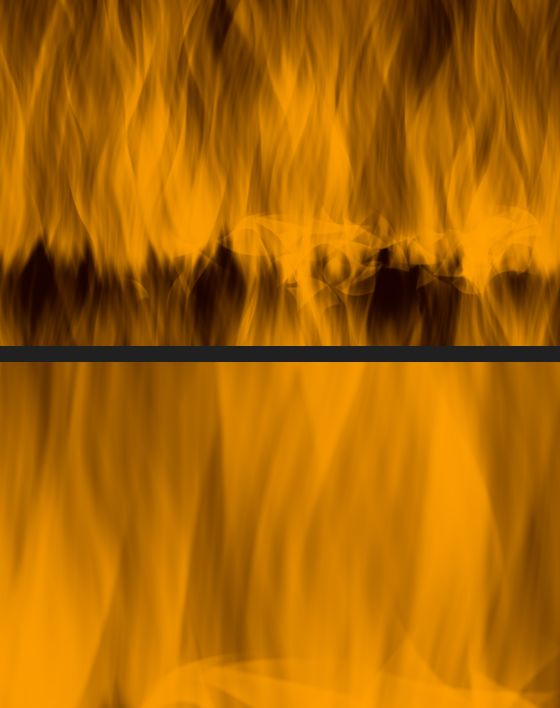
Top, the full canvas; bottom, a detail of the centre.
This texture is drawn by a Shadertoy shader. Its source:

```glsl
const int TONGUES = 190;
const int FOLDS = 64;
const float BASE_HEIGHT = 0.235;   // where the fire meets its dark bed
const float VEIL_GAIN = 0.26;
const float VEIL_MEAN = 0.86;
const float FOLD_GAIN = 0.24;
const float COLUMN_GAIN = 0.20;
const float CREASE_GAIN = 0.17;
const float STRAND_GAIN = 0.13;
const float SILK_GAIN = 0.11;
const float CELL_MEAN = 0.45;
const float DARKEST = 0.10;
const float SHOULDER = 0.80;       // start of highlight compression
const vec2 GREEN_RAMP = vec2(0.68, -0.06);

vec2 hash2(vec2 p) {
    vec3 q = fract(p.xyx * vec3(0.1031, 0.1030, 0.0973));
    q += dot(q, q.yzx + 33.33);
    return fract((q.xx + q.yz) * q.zy);
}

// Distance to the nearest cell point, centred near zero
float cellular(vec2 p) {
    vec2 cell = floor(p), f = fract(p);
    float nearest = 8.0;
    for (int y = -1; y <= 1; y++)
    for (int x = -1; x <= 1; x++) {
        vec2 o = vec2(x, y);
        vec2 d = o + hash2(cell + o + 71.0) - f;
        nearest = min(nearest, dot(d, d));
    }
    return sqrt(nearest) - CELL_MEAN;
}

// Crisp on one side, fading away on the other
float veil(float d, float edge, float width) {
    return smoothstep(0.0, edge, d) * exp(-max(d, 0.0) / width);
}

// Leaning, crossing sheets that narrow towards the tip
float tongues(vec2 p, float aspect) {
    float sum = 0.0;
    for (int i = 0; i < TONGUES; i++) {
        vec2 a = hash2(vec2(i, 3));
        vec2 b = hash2(vec2(i, 17));
        vec2 c = hash2(vec2(i, 41));
        float rise = p.y - mix(-0.1, 1.1, a.y);
        float reach = mix(0.09, 0.28, b.x);
        float bend = (c.y - 0.5) * 1.2;
        float spine = mix(-0.1, aspect + 0.1, a.x) + (c.x - 0.5) * 0.7 * rise
                    + bend * rise * rise;
        float side = b.y < 0.5 ? -1.0 : 1.0;
        float width = mix(0.012, 0.08, c.y * c.y)
                    * (1.0 - 0.4 * clamp(rise / reach, -0.6, 1.0));
        float d = (p.x - spine) * side;
        sum += veil(d, mix(0.006, 0.022, b.x), width) * exp(-rise * rise / (reach * reach));
    }
    return sum;
}

// Cornered, slightly bowed scraps tumbling along the base
float folds(vec2 p, float aspect) {
    float sum = 0.0;
    for (int i = 0; i < FOLDS; i++) {
        vec2 a = hash2(vec2(i, 101));
        vec2 b = hash2(vec2(i, 137));
        vec2 c = hash2(vec2(i, 173));
        vec2 centre = vec2(mix(0.1, 0.95, sqrt(a.x)) * aspect, BASE_HEIGHT + (a.y - 0.4) * 0.2);
        float turn = c.x * 6.28;
        vec2 q = mat2(cos(turn), -sin(turn), sin(turn), cos(turn)) * (p - centre);
        float size = mix(0.03, 0.085, b.x);
        float bow = (b.y - 0.5) * 1.2 / size;
        float d = min(-q.x + bow * q.y * q.y, 0.7 * q.y + 0.6 * q.x + c.y * 0.02 - bow * q.x * q.x);
        sum += veil(d + 0.3 * size, 0.007, 0.03) * exp(-dot(q, q) / (size * size));
    }
    return sum;
}

void mainImage(out vec4 fragColor, in vec2 fragCoord) {
    vec2 p = fragCoord / iResolution.y;
    float aspect = iResolution.x / iResolution.y;

    // Slight sway of the rising gas
    vec2 w = p;
    w.x += 0.012 * sin(p.y * 8.0 + p.x * 13.0) + 0.005 * sin(p.y * 17.0 - p.x * 23.0);

    // Columns, creases and silky streaks, slanted against each other
    float column = cellular(vec2(w.x * 7.0 - w.y * 0.5 + 4.0, w.y * 1.1 + 20.0));
    float crease = cellular(vec2(w.x * 11.0 + w.y * 1.6, w.y * 2.2));
    float strand = cellular(vec2(w.x * 22.0 - w.y * 4.0, w.y * 3.0 + 9.0));
    float cross_strand = cellular(vec2(w.x * 34.0 + w.y * 7.0, w.y * 3.4 + 57.0));
    float silk = cellular(vec2(w.x * 70.0 - w.y * 6.0, w.y * 4.5 + 31.0));

    // Vertical brightness with a ragged base
    float ragged = p.y - BASE_HEIGHT + 0.08 * column + 0.06 * crease + 0.07 * strand
                 + 0.05 * cross_strand + 0.015 * sin(p.x * 19.0 + 2.0 * sin(p.x * 7.0));
    float above = smoothstep(-0.05, 0.07, ragged);
    float fire = mix(0.82, 0.57, smoothstep(0.38, 1.05, p.y));
    float bed = mix(0.54, 0.25, smoothstep(0.0, 0.2, p.y));
    float heat = mix(bed, fire, above);

    // Broad dark gaps, deepest at the top and in the bed
    float gaps = -cos((w.x - 0.2) * 12.9 + 0.8 * sin(p.y * 4.0))
               + 0.6 * sin(w.x * 8.1 + 1.5 * sin(p.y * 3.0 + 1.0));
    heat += gaps * mix(0.15, mix(0.03, 0.14, smoothstep(0.5, 1.0, p.y)), above);
    heat += column * COLUMN_GAIN * mix(2.0, 1.0, above);

    heat += (tongues(w, aspect) - VEIL_MEAN) * VEIL_GAIN * mix(0.8, 1.0, above);
    heat += folds(w, aspect) * FOLD_GAIN;
    heat += CREASE_GAIN * crease + STRAND_GAIN * (strand + cross_strand) + SILK_GAIN * silk;

    // Soft limits, then the amber ramp
    float over = max(heat - SHOULDER, 0.0);
    heat = min(heat, SHOULDER) + 0.2 * (1.0 - exp(-over / 0.2));
    heat = DARKEST + 0.05 * log(1.0 + exp((heat - DARKEST) / 0.05));
    float green = max(heat * GREEN_RAMP.x + GREEN_RAMP.y, 0.0);
    fragColor = vec4(min(heat, 1.0), green, 0.0, 1.0);
}
```
